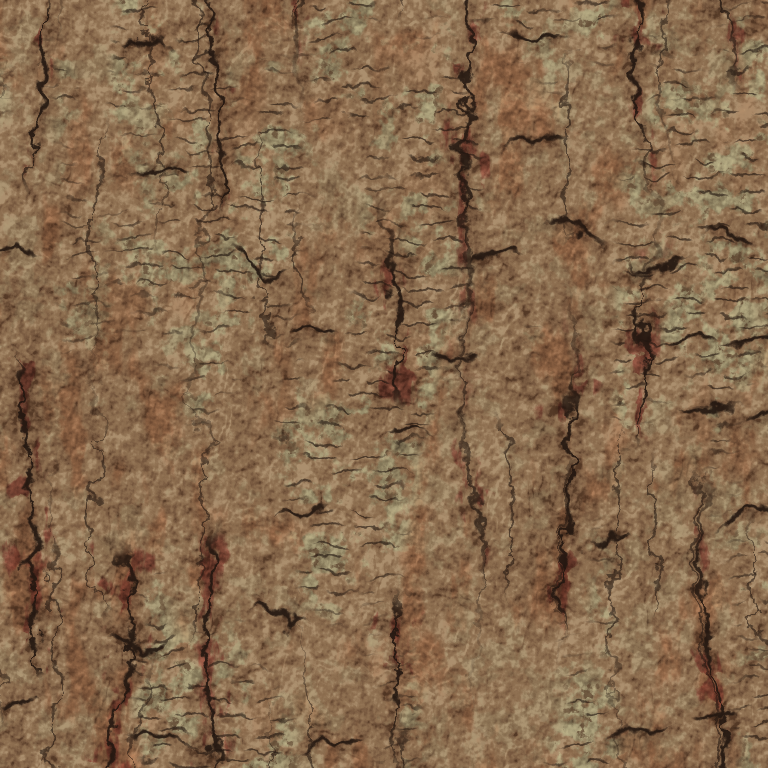
A three.js fragment shader for this texture:

```glsl
// Weathered tree bark: furrowed vertical plates, cross cracks, lichen and red streaks.
varying vec2 vUv;

const vec3 CREVICE = vec3(0.13, 0.085, 0.06);
const vec3 DARK_BARK = vec3(0.33, 0.225, 0.15);
const vec3 MID_BARK = vec3(0.47, 0.35, 0.25);
const vec3 WARM_BARK = vec3(0.55, 0.43, 0.31);
const vec3 PALE_BARK = vec3(0.67, 0.56, 0.43);
const vec3 RUST = vec3(0.50, 0.30, 0.19);
const vec3 CRIMSON = vec3(0.42, 0.16, 0.13);
const vec3 LICHEN = vec3(0.54, 0.55, 0.42);

float hash(vec2 p) {
  vec3 q = fract(p.xyx * vec3(0.1031, 0.1030, 0.0973));
  q += dot(q, q.yzx + 33.33);
  return fract((q.x + q.y) * q.z);
}

float noise(vec2 p) {
  vec2 i = floor(p);
  vec2 f = fract(p);
  f = f * f * (3.0 - 2.0 * f);
  float low = mix(hash(i), hash(i + vec2(1.0, 0.0)), f.x);
  float high = mix(hash(i + vec2(0.0, 1.0)), hash(i + 1.0), f.x);
  return mix(low, high, f.y);
}

float fbm(vec2 p) {
  float sum = 0.0;
  float gain = 0.5;
  for (int i = 0; i < 5; i++) {
    sum += gain * noise(p);
    p = mat2(1.6, 1.2, -1.2, 1.6) * p + 11.7;
    gain *= 0.5;
  }
  return sum / 0.97;
}

// Flat flakes separated by steep little steps.
float terrace(float h, float steps) {
  float s = h * steps;
  return (floor(s) + smoothstep(0.32, 0.68, fract(s))) / steps;
}

float barkHeight(vec2 p) {
  float flakes = terrace(fbm(p * vec2(15.0, 11.0) + 4.0), 8.0);
  return 0.7 * flakes + 0.5 * fbm(p * vec2(46.0, 46.0) + 31.0);
}

// One broken vertical line in each column; width is its half thickness.
float verticalCrack(vec2 p, float columns, float width) {
  float x = p.x * columns;
  float id = floor(x);
  float centre = 0.35 + 0.3 * hash(vec2(id, 8.0));
  float open = smoothstep(0.42, 0.62, noise(vec2(id * 7.3, p.y * 4.5 + id * 3.1)));
  float w = width * (0.2 + 1.2 * noise(vec2(id * 5.7, p.y * 55.0)));
  float d = abs(fract(x) - centre) / columns;
  return open * (1.0 - smoothstep(0.25 * w, w, d));
}

// Tapered cross cracks scattered over staggered cells.
float crossCrack(vec2 p, vec2 cells, float width, float share) {
  vec2 g = p * cells;
  g.x += hash(vec2(floor(g.y), 3.0));
  vec2 id = floor(g);
  vec2 f = fract(g);
  float centre = 0.3 + 0.4 * hash(id + 17.0);
  float reach = 0.3 + 0.2 * hash(id + 41.0);
  float taper = 1.0 - smoothstep(0.5 * reach, reach, abs(f.x - 0.5));
  float w = width * (0.35 + 0.65 * taper);
  float d = abs(f.y - centre) / cells.y;
  return step(hash(id), share) * taper * (1.0 - smoothstep(0.2 * w, w, d));
}

vec3 barkColor(float tone) {
  vec3 c = mix(DARK_BARK, MID_BARK, smoothstep(-0.05, 0.36, tone));
  c = mix(c, WARM_BARK, smoothstep(0.3, 0.66, tone));
  return mix(c, PALE_BARK, smoothstep(0.62, 1.15, tone));
}

void main() {
  vec2 p = vUv;

  // Wandering, jagged crack paths
  vec2 sway = vec2(fbm(p * vec2(5.0, 4.0) + 2.0), fbm(p * vec2(11.0, 6.0) + 57.0)) - 0.5;
  vec2 jag = vec2(fbm(p * 52.0 + 9.0), fbm(p * 48.0 + 73.0)) - 0.5;
  vec2 q = p + sway * vec2(0.09, 0.1) + jag * vec2(0.034, 0.024);

  // Relief lit from the upper left
  float slope = barkHeight(p) - barkHeight(p + vec2(-0.0014, 0.0026));
  float patches = fbm(p * vec2(12.0, 7.0) + 19.0) - 0.5;
  float fibres = fbm(p * vec2(110.0, 95.0) + 5.0) - 0.5;
  float grain = noise(p * 250.0) - 0.5;

  // Furrows, plate ledges and fine scale lines
  float furrow = verticalCrack(q, 9.0, 0.034);
  float seam = verticalCrack(q, 9.0, 0.0056);
  float split = verticalCrack(q + vec2(0.37, 0.21), 15.0, 0.0036);
  float ledge = crossCrack(q, vec2(10.0, 8.0), 0.0052, 0.26);
  float ledgeShade = crossCrack(q + vec2(0.0, 0.004), vec2(10.0, 8.0), 0.017, 0.26);
  float scaly = smoothstep(0.38, 0.56, fbm(p * vec2(9.0, 2.8) + 83.0));
  vec2 scaleP = p + sway * 0.03 + jag * vec2(0.03, 0.02);
  float scales = crossCrack(scaleP, vec2(17.0, 50.0), 0.0025, 0.8) * scaly;

  float tone = 0.71 + 0.55 * patches + 1.15 * fibres + 0.42 * grain + 4.2 * slope;
  tone += 0.06 * scaly - 0.28 * furrow - 0.26 * ledgeShade;
  vec3 color = barkColor(tone);

  // Rust and crimson streaks follow the furrows
  float streak = fbm(p * vec2(30.0, 13.0) + 45.0);
  float rust = smoothstep(0.52, 0.7, streak + 0.07 * furrow) * (1.0 - 0.7 * scaly);
  color = mix(color, RUST * (0.6 + 0.6 * tone), 0.5 * rust);
  float red = smoothstep(0.55, 0.7, fbm(p * vec2(60.0, 22.0) + 64.0));
  color = mix(color, CRIMSON * (0.6 + 0.6 * tone), 0.6 * red * smoothstep(0.15, 0.6, furrow));

  // Crusty lichen with dark pores, mostly on the scaly plates
  float crust = fbm(p * vec2(30.0, 34.0) + 91.0) + 0.3 * patches + 0.5 * fibres;
  float lichen = smoothstep(0.5, 0.68, crust) * (0.3 + 0.7 * scaly) * (1.0 - furrow);
  color = mix(color, LICHEN * (0.55 + 0.6 * tone), 0.55 * lichen);
  float pores = smoothstep(0.6, 0.75, fbm(p * 95.0 + 13.0)) * lichen;
  color = mix(color, DARK_BARK, 0.7 * pores);

  // Open cracks
  color = mix(color, CREVICE, 0.62 * scales);
  color = mix(color, CREVICE, 0.9 * max(max(seam, ledge), 0.65 * split));
  gl_FragColor = vec4(color, 1.0);
}
```
